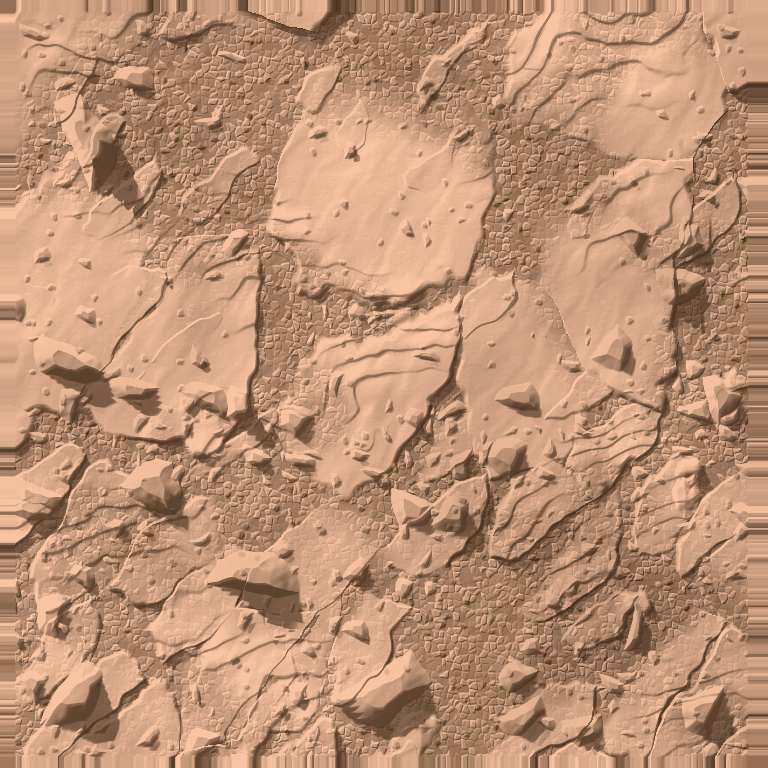
A three.js fragment shader for this texture:

```glsl
const vec3 SHADE = vec3(0.27, 0.18, 0.11);
const vec3 SUNLIT = vec3(0.95, 0.745, 0.61);
const vec2 SUN = vec2(-0.62, 0.785);   // direction towards the sun
const float SUN_SLOPE = 0.58;
const float RELIEF = 0.29;             // shading contrast of slopes
const float STEP = 0.002;              // distance used to measure a slope
const float SAND_TONE = 0.59;
const float SLAB_TONE = 0.87;
const float SLAB_HEIGHT = 0.021;
const float LEDGE_HEIGHT = 0.008;
const float ROUGH_HEIGHT = 0.0032;
const float GRAIN_HEIGHT = 0.0035;
const float PEBBLE_HEIGHT = 0.0045;
const float LEDGE_LEVEL = 0.40;        // height of the rocky band
const vec2 MARGIN_LOW = vec2(0.019, 0.014);
const vec2 MARGIN_HIGH = vec2(0.975, 0.986);

varying vec2 vUv;

float hash(vec2 c) {
  return fract(sin(dot(c, vec2(127.1, 311.7))) * 43758.5);
}

vec2 hash2(vec2 c) {
  return vec2(hash(c), hash(c + 19.7));
}

vec2 turn(vec2 p, float angle) {
  float s = sin(angle), c = cos(angle);
  return vec2(c * p.x - s * p.y, s * p.x + c * p.y);
}

// Layered sines, about -0.9 to 0.9
float waves(vec2 p) {
  float sum = 0.0, gain = 0.5;
  for (int i = 0; i < 3; i++) {
    sum += gain * sin(p.x + 1.7 * sin(p.y));
    p = turn(p, 1.1) * 1.9 + 2.3;
    gain *= 0.55;
  }
  return sum;
}

// Cellular noise: offset to nearest centre, border distance, cell id
vec4 cells(vec2 p) {
  vec2 base = floor(p), nearest = vec2(0.0);
  float first = 9.0, second = 9.0, id = 0.0;
  for (int y = -1; y <= 1; y++) {
    for (int x = -1; x <= 1; x++) {
      vec2 cell = base + vec2(float(x), float(y));
      vec2 offset = p - cell - 0.1 - 0.8 * hash2(cell);
      float d = length(offset);
      if (d < first) {
        second = first;
        first = d;
        nearest = offset;
        id = hash(cell + 5.3);
      } else {
        second = min(second, d);
      }
    }
  }
  return vec4(nearest, second - first, id);
}

// Tilted plates that sink into the sand on one side: height and coverage
vec2 slabs(vec2 p, float erosion) {
  vec4 c = cells(p);
  float tilt = dot(c.xy, vec2(cos(c.w * 40.0), sin(c.w * 40.0)));
  float lift = 0.3 + 0.35 * fract(c.w * 7.0) + 0.8 * tilt;
  float cover = smoothstep(0.0, 0.08, c.z - erosion - step(0.85, c.w));
  cover *= smoothstep(-0.05, 0.2, lift);
  return vec2(cover * max(lift, 0.0), cover);
}

// Stones gather in the band, in the lower part and in clumps
float rockDensity(vec2 p) {
  float band = (p.y - LEDGE_LEVEL - 0.03 * sin(p.x * 9.0)) / 0.055;
  float clump = 0.5 + 0.5 * sin(p.x * 17.0 + 2.0 * sin(p.y * 13.0));
  return 0.07 + 0.5 * exp(-band * band) + clump * (0.12 + 0.4 * (1.0 - smoothstep(0.3, 0.5, p.y)));
}

// Faceted stones, larger ones rarer
float rocks(vec2 p, float scale) {
  vec2 g = p * scale, base = floor(g);
  float top = 0.0;
  for (int y = -1; y <= 1; y++) {
    for (int x = -1; x <= 1; x++) {
      vec2 cell = base + vec2(float(x), float(y));
      vec2 r = hash2(cell + scale);
      float size = mix(0.16, 0.43, r.y * r.y);
      vec2 q = turn(g - cell - 0.2 - 0.6 * r, r.x * 44.0) / size;
      q.x *= 1.2 + 0.9 * fract(r.x * 9.0);
      float d = max(abs(q.x) + 0.35 * q.y, abs(q.y) + 0.3 * q.x);
      d = mix(d, length(q), 0.3);
      float present = step(hash(cell + 3.1 * scale), rockDensity(cell / scale));
      top = max(top, present * size * min(0.95, 1.6 * (1.0 - d)));
    }
  }
  return top / scale;
}

// Height, slab coverage, stone coverage
vec3 terrain(vec2 p) {
  vec2 warped = p + 0.013 * vec2(waves(p * 14.0), waves(p * 14.0 + 7.0));
  warped += 0.0035 * vec2(waves(p * 55.0), waves(p * 55.0 + 4.0));
  float erosion = 0.2 * waves(p * 9.0 + 3.0) + 0.1 * waves(p * 38.0);
  float rubble = 1.0 - smoothstep(0.32, 0.5, p.y + 0.08 * waves(p * 5.0));
  vec2 large = slabs(turn(warped, 0.25) * vec2(4.6, 2.8), 0.03 + erosion + 0.6 * rubble);
  vec2 small = slabs(turn(warped, 0.75) * vec2(12.0, 5.0), 0.5 - 0.4 * rubble + 1.3 * erosion);
  vec2 slab = max(large, 0.8 * small);

  // Thin strata break off in patchy ledges
  float bend = 1.7 * waves(p * 7.0 + 1.0) + 0.45 * waves(p * 27.0);
  float layer = fract(dot(warped, vec2(11.0, -24.0)) + bend);
  float ledge = smoothstep(0.0, 0.86, layer) - smoothstep(0.86, 1.0, layer);
  ledge *= smoothstep(-0.1, 0.6, waves(p * 11.0 + 11.0));
  float rough = waves(turn(warped, 0.5) * vec2(46.0, 19.0));

  float stone = max(rocks(warped, 7.0), max(rocks(warped, 14.0), rocks(warped, 31.0)));
  float height = SLAB_HEIGHT * slab.x + LEDGE_HEIGHT * ledge * (0.2 + 0.8 * slab.y);
  return vec3(height + ROUGH_HEIGHT * rough + stone, slab.y, smoothstep(0.0, 0.003, stone));
}

// Angular gravel and loose pebbles: height and tone
vec2 grit(vec2 p, float bare) {
  vec2 bent = p + 0.0025 * vec2(waves(p * 150.0), waves(p * 150.0 + 5.0));
  vec4 grain = cells(bent * 110.0);
  vec4 pebble = cells(bent * 52.0 + 8.0);
  float gravel = 1.0 - 0.92 * bare;
  float grains = smoothstep(0.0, 0.4, grain.z) * grain.w * gravel;
  float pebbles = (1.0 - smoothstep(0.08, 0.3, length(pebble.xy))) * step(0.72 + 0.1 * bare, pebble.w);
  float tint = 0.22 * (grain.w - 0.5) * gravel - 0.16 * pebbles;
  return vec2(GRAIN_HEIGHT * grains + PEBBLE_HEIGHT * pebbles, tint);
}

void main() {
  // Borders are smeared outwards
  vec2 p = clamp(vUv, MARGIN_LOW, MARGIN_HIGH);
  vec3 ground = terrain(p);
  float drift = smoothstep(0.1, 0.6, waves(p * 11.0 + 5.0));
  float slab = ground.y * (1.0 - 0.6 * drift);
  float bare = max(slab, ground.z);
  vec2 ahead = p + SUN * STEP;
  vec2 gravel = grit(p, bare);
  float rise = terrain(ahead).x - ground.x + grit(ahead, bare).x - gravel.x;

  // Cast shadows
  float shadow = 0.0;
  for (int i = 1; i <= 8; i++) {
    float k = float(i);
    float reach = 0.006 * k + 0.0007 * k * k;
    float above = terrain(p + SUN * reach).x - ground.x - SUN_SLOPE * reach;
    shadow = max(shadow, smoothstep(0.001, 0.008, above));
  }

  float tone = mix(SAND_TONE, SLAB_TONE, mix(slab, 0.5, ground.z));
  tone += 0.09 * waves(p * 4.0) + 0.07 * waves(p * 13.0 + 2.0) + gravel.y;
  tone -= RELIEF * clamp(rise / STEP, -0.9, 1.4);
  tone = mix(tone, 0.04 + 0.22 * tone, 0.85 * shadow);
  gl_FragColor = vec4(mix(SHADE, SUNLIT, clamp(tone, 0.0, 1.04)), 1.0);
}
```
